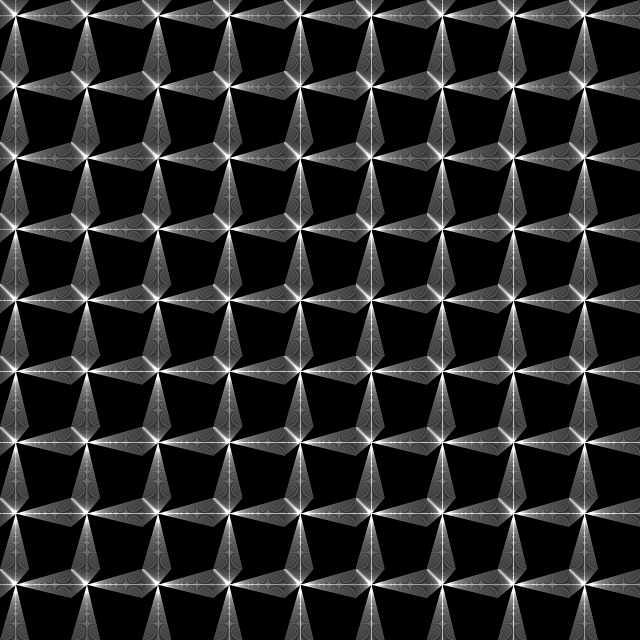
Write a WebGL 2 fragment shader that draws this pattern.

```glsl
#version 300 es
precision highp float;
// A square lattice of string-art kites: from one node per cell, fans of fine
// rays run to a span on each of the four cell sides. Rays thin out with
// distance, and beats between rays and a virtual raster give the moire.

#define REPEATS 9.0     // cells across and down
#define NODE 0.223      // node offset from the cell's upper left corner
#define SPAN 0.41       // length of side reached by each fan
#define RAYS 122.0      // rays per cell width, measured on the side
#define RASTER 58.0     // raster frequency that the rays beat against
#define FINEST 34.0     // moire frequency at which it fades out
#define MOIRE 0.34      // moire contrast
#define BASE_GREY 0.145 // brightness far from the node
#define RAY_GREY 0.114  // brightness added by crowding rays
#define CREASE 0.022    // half width of the bright diagonal
#define CREASE_GREY 0.42

uniform vec2 u_resolution;
out vec4 fragColor;

const float TAU = 6.2831853;

// Beats between the fan and the raster harmonics; fades where too fine.
float moire(float along, float across, float reach) {
    float sum = 0.0;
    for (int j = 1; j <= 6; j++) {
        float freq = RAYS * reach / along - float(j) * RASTER;
        vec2 slope = vec2(across * RAYS * reach / (along * along), freq) / FINEST;
        sum += cos(TAU * across * freq) * exp(-dot(slope, slope));
    }
    return sum;
}

// One triangular fan, opening along the first axis up to distance reach.
float fan(float along, float across, float reach, float pixel) {
    if (along <= 0.0) return 0.0;
    along = max(along, 0.002);
    float q = along / reach;
    float target = NODE + across / q;      // where the ray meets the side
    float edge = min(target, SPAN - target) * q;
    edge *= along / length(vec2(along, across));
    float cover = clamp(edge / pixel + 0.5, 0.0, 1.0);

    float grey = BASE_GREY + RAY_GREY / q;
    grey *= 1.0 + MOIRE * moire(along, across, reach);
    float rim = edge / 0.009;
    grey += 0.07 * exp(-rim * rim);        // outermost ray
    return cover * clamp(grey, 0.0, 1.0);
}

// The long and the short fan on either side of the node.
float fanPair(vec2 d, float pixel) {
    return fan(d.x, d.y, 1.0 - NODE, pixel) + fan(-d.x, d.y, NODE, pixel);
}

// Bright line from the node to the cell corner.
float crease(vec2 d) {
    float offset = (d.x - d.y) * 0.7071 / CREASE;
    float side = 1.0 - smoothstep(-0.04, 0.0, d.x + d.y);
    return CREASE_GREY * exp(-offset * offset) * side;
}

void main() {
    vec2 uv = gl_FragCoord.xy / u_resolution;
    float pixel = REPEATS / min(u_resolution.x, u_resolution.y);

    // Cell position relative to the node, with y running down.
    vec2 d = fract(vec2(uv.x, 1.0 - uv.y) * REPEATS) - NODE;

    float grey = fanPair(d, pixel) + fanPair(d.yx, pixel) + crease(d);
    fragColor = vec4(vec3(clamp(grey, 0.0, 1.0)), 1.0);
}
```
